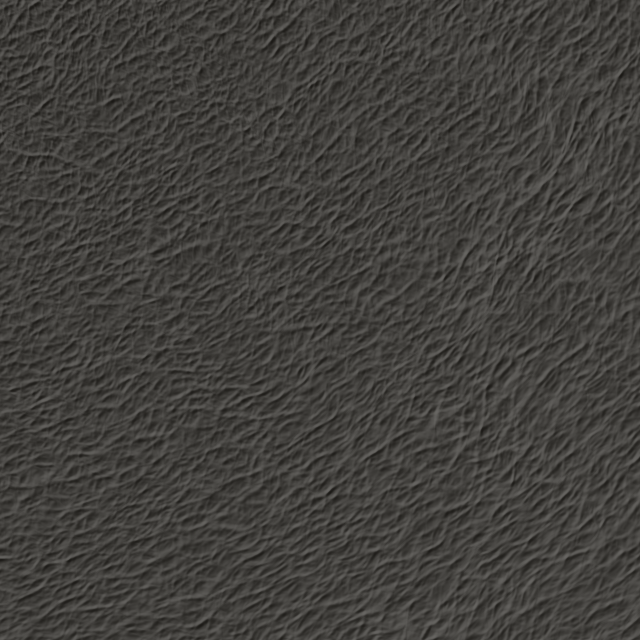
A WebGL 2 fragment shader for this texture:

```glsl
#version 300 es
precision highp float;

uniform vec2 u_resolution;
out vec4 fragColor;

// Tone
const vec3 HIDE_TINT = vec3(0.004, -0.003, -0.016);
const float BASE_TONE = 0.243;
const float TONE_RANGE = 0.17;
const float RELIEF_GAIN = 0.112;
const float HEIGHT_GAIN = 0.03;
const float MEAN_HEIGHT = 1.0;
const float SHEEN = 0.022;

// Light and relief
const vec2 LIGHT_DIR = vec2(-0.6, 0.8);
const float RELIEF_STEP = 0.0018;

// Grain flows in arcs around a centre outside the canvas
const vec2 FLOW_CENTRE = vec2(-0.5, 1.9);
const float FLOW_RADIUS = 1.7;

// Cells per canvas, along and across the grain
const vec2 GRAIN_FREQ = vec2(25.0, 54.0);
const vec2 WRINKLE_FREQ = vec2(40.0, 68.0);
const vec2 PORE_FREQ = vec2(80.0, 105.0);
const vec2 CREASE_FREQ = vec2(8.0, 27.0);
const vec2 FOLD_FREQ = vec2(8.0, 31.0);

const float WRINKLE_ANGLE = 0.5;
const float CREASE_ANGLE = -0.22;
const float FOLD_ANGLE = 1.2;
const float FOLD_BASE_X = 0.63;
const float FOLD_LEAN = 0.29;
const float FOLD_SPREAD = 0.15;

vec2 hash2(vec2 p) {
    vec3 q = fract(p.xyx * vec3(0.1031, 0.1030, 0.0973));
    q += dot(q, q.yzx + 33.33);
    return fract((q.xx + q.yz) * q.zy);
}

vec2 rotate(vec2 p, float angle) {
    float c = cos(angle), s = sin(angle);
    return vec2(c * p.x + s * p.y, c * p.y - s * p.x);
}

// Rounded ridges along the borders of cellular noise
float cellRidges(vec2 p, float width) {
    vec2 cell = floor(p);
    vec2 local = p - cell;
    float nearest = 9.0, second = 9.0;
    for (int y = -1; y <= 1; y++) {
        for (int x = -1; x <= 1; x++) {
            vec2 offset = vec2(x, y);
            float d = length(offset + 0.05 + 0.9 * hash2(cell + offset) - local);
            second = min(second, max(nearest, d));
            nearest = min(nearest, d);
        }
    }
    float border = (second - nearest) / width;
    return exp(-border * border);
}

// Layered sines in 0..1 for uneven strength
float unevenness(vec2 p) {
    float a = sin(p.x + 1.7 * sin(0.8 * p.y + 0.5));
    float b = sin(1.3 * p.y - 0.6 * p.x + 1.4 * sin(0.9 * p.x + 2.0));
    float c = sin(2.1 * p.x + 1.9 * p.y + 1.2 * sin(1.7 * p.y));
    return clamp(0.5 + 0.22 * (a + b) + 0.15 * c, 0.0, 1.0);
}

vec2 wander(vec2 p) {
    vec2 slow = sin(p.yx * vec2(23.0, 19.0) + 1.5 * sin(p * 14.0 + 0.7));
    vec2 quick = sin(p.yx * vec2(71.0, 83.0) + 2.0 * sin(p * 47.0));
    return p + 0.005 * slow + 0.0016 * quick;
}

vec2 flowCoords(vec2 p) {
    vec2 arm = p - FLOW_CENTRE;
    return vec2(FLOW_RADIUS * atan(arm.x, -arm.y), -length(arm));
}

float leatherHeight(vec2 p) {
    vec2 w = wander(p);
    vec2 flow = flowCoords(w);

    // Grain, oblique wrinkles and pores
    float h = mix(0.75, 1.1, unevenness(p * 31.0)) * cellRidges(flow * GRAIN_FREQ + 140.0, 0.33);
    vec2 oblique = rotate(flow, WRINKLE_ANGLE);
    h += mix(0.4, 0.8, unevenness(p * 37.0 + 4.0)) * cellRidges(oblique * WRINKLE_FREQ + 270.0, 0.36);
    h += 0.38 * cellRidges(flow * PORE_FREQ + 410.0, 0.5);

    // Long creases, along the grain and slightly across it
    float creaseStrength = smoothstep(0.2, 0.75, unevenness(p * 13.0 + 9.0));
    h += 0.85 * creaseStrength * cellRidges(flow * CREASE_FREQ + 90.0, 0.15);
    vec2 crossing = rotate(flow, CREASE_ANGLE);
    h += 0.8 * (1.0 - creaseStrength) * cellRidges(crossing * CREASE_FREQ + 190.0, 0.15);

    // Steep folds, gathered in a leaning band
    float fromBand = (p.x - FOLD_BASE_X - FOLD_LEAN * p.y) / FOLD_SPREAD;
    float band = exp(-fromBand * fromBand) + 0.35 * smoothstep(0.3, 0.9, p.x);
    float foldStrength = band * smoothstep(0.15, 0.65, unevenness(p * 15.0 + 2.0));
    h += 0.9 * foldStrength * cellRidges(rotate(w, FOLD_ANGLE) * FOLD_FREQ + 330.0, 0.18);
    return h;
}

void main() {
    vec2 p = gl_FragCoord.xy / u_resolution;

    // Slope toward the light
    float shadowSide = leatherHeight(p - LIGHT_DIR * RELIEF_STEP);
    float lightSide = leatherHeight(p + LIGHT_DIR * RELIEF_STEP);
    float relief = shadowSide - lightSide;
    float height = 0.5 * (shadowSide + lightSide);

    // Soft limited contrast over a broad sheen
    float change = RELIEF_GAIN * relief + HEIGHT_GAIN * (height - MEAN_HEIGHT);
    float tone = BASE_TONE + TONE_RANGE * tanh(change / TONE_RANGE);
    tone += SHEEN * 0.5 * (p.x - p.y);
    fragColor = vec4(tone + HIDE_TINT, 1.0);
}
```
